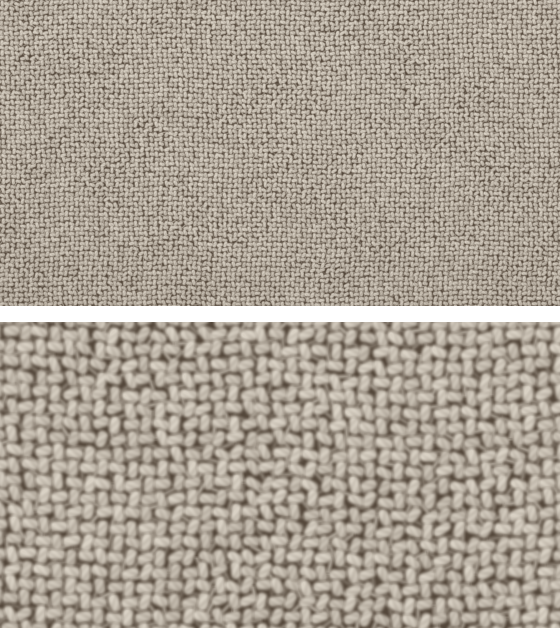
Top: the whole. Bottom: its middle third, enlarged.
This texture is drawn by a WebGL 2 fragment shader. Its source:

```glsl
#version 300 es
precision highp float;

uniform vec2 u_resolution;
out vec4 fragColor;

const float THREADS = 62.0;                 // threads per canvas height
const vec2 PAD_HALF = vec2(0.66, 0.46);     // half length and width of a crossing
const float JITTER = 0.15;                  // random shift of a crossing
const float TILT_EVEN = 0.22;               // tilt in smooth areas, radians
const float TILT_ROUGH = 0.6;               // extra tilt in rough areas
const float YARN_TONE = 0.86;
const float YARN_SPREAD = 0.12;
const float STREAK = 0.03;                  // slub contrast along threads
const float TWIST = 0.07;                   // ply contrast inside a yarn
const float STRAND_TONE = 0.42;             // fibres seen inside the gaps
const float SOFTNESS = 0.24;                // blur width in threads
const int SAMPLES = 3;                      // per axis, for smooth edges
const vec3 GAP_COLOR = vec3(0.33, 0.28, 0.23);
const vec3 YARN_COLOR = vec3(0.85, 0.82, 0.77);

vec3 hash3(vec2 p) {
    vec3 q = fract(vec3(p.xyx) * vec3(0.1031, 0.1030, 0.0973));
    q += dot(q, q.yxz + 33.33);
    return fract((q.xxy + q.yzz) * q.zyx);
}

// Layered, bent sines: 0 in smooth cloth, 1 in rough patches
float roughness(vec2 p) {
    vec2 q = p + 2.5 * sin(p.yx * vec2(0.23, 0.19) + vec2(1.0, 4.0));
    float n = sin(dot(q, vec2(0.17, 0.11)) + 0.7)
            + sin(dot(q, vec2(-0.13, 0.29)) + 2.1)
            + sin(dot(q, vec2(0.41, -0.23)) + 4.4)
            + sin(dot(q, vec2(0.53, 0.61)) + 1.3);
    return smoothstep(-2.6, 2.6, n);
}

// Tone of one thread, swelling slowly along its length
float slub(float thread, float along, float seed) {
    vec3 h = hash3(vec2(thread, seed));
    return (h.x - 0.5) + 0.6 * sin(along * mix(0.06, 0.18, h.y) + 6.283 * h.z);
}

// Tone of the yarn pad at one crossing, 0 outside it
float crossing(vec2 p, vec2 cell) {
    vec3 h = hash3(cell + 17.0);
    vec3 g = hash3(cell.yx + 91.0);
    float rough = mix(roughness(cell), g.y, 0.45);
    bool weftOver = mod(cell.x + cell.y, 2.0) < 0.5;

    vec2 d = p - cell - 0.5 - JITTER * (h.xy - 0.5) * (1.0 + rough);
    float angle = (h.z - 0.5) * 2.0 * (TILT_EVEN + TILT_ROUGH * rough);
    angle += weftOver ? 0.0 : 1.5708;
    float c = cos(angle), s = sin(angle);
    vec2 halfSize = PAD_HALF * (1.0 - vec2(0.0, 0.1) * rough);
    halfSize *= 0.94 + 0.12 * g.xz;
    vec2 q = vec2(c * d.x + s * d.y, c * d.y - s * d.x) / halfSize;

    // Flat along the yarn, round across it
    float k = q.x * q.x * q.x * q.x + q.y * q.y;
    float body = 1.0 - smoothstep(0.1, 1.25, k);

    float thread = weftOver ? slub(cell.y, cell.x, 3.0) : slub(cell.x, cell.y, 57.0);
    float tone = YARN_TONE + YARN_SPREAD * (g.x - 0.5) - 0.02 * rough;
    tone += TWIST * sin(6.0 * q.x + 5.0 * q.y + 6.283 * g.z);
    return body * (tone + STREAK * thread + 0.14 * (d.y - d.x));
}

// A thin fibre crossing each gap at a random slant
float strand(vec2 p) {
    vec2 corner = floor(p + 0.5);
    vec3 h = hash3(corner + 143.0);
    float angle = 3.1416 * h.x;
    float across = dot(p - corner, vec2(cos(angle), sin(angle))) + 0.4 * (h.y - 0.5);
    return STRAND_TONE * (0.4 + 1.2 * h.z) * (1.0 - smoothstep(0.04, 0.2, abs(across)));
}

float weave(vec2 p) {
    p += 0.12 * sin(p.yx * vec2(0.37, 0.31)) + 0.2 * sin(p.yx * 0.09 + 2.0);
    vec2 base = floor(p);
    float tone = strand(p);
    for (int y = -1; y <= 1; y++)
        for (int x = -1; x <= 1; x++)
            tone = max(tone, crossing(p, base + vec2(x, y)));
    return tone;
}

void main() {
    // Average several points for the soft surface of the yarn
    vec2 p = gl_FragCoord.xy / u_resolution.y * THREADS;
    float tone = 0.0;
    for (int j = 0; j < SAMPLES; j++)
        for (int i = 0; i < SAMPLES; i++) {
            vec2 offset = (vec2(i, j) + 0.5) / float(SAMPLES) - 0.5;
            tone += weave(p + SOFTNESS * offset);
        }
    tone /= float(SAMPLES * SAMPLES);

    // Soft light from above, dimmer toward the corners
    vec2 uv = gl_FragCoord.xy / u_resolution - 0.5;
    tone *= 1.03 + 0.07 * uv.y - 0.1 * dot(uv, uv);
    fragColor = vec4(mix(GAP_COLOR, YARN_COLOR, clamp(tone, 0.0, 1.0)), 1.0);
}
```
